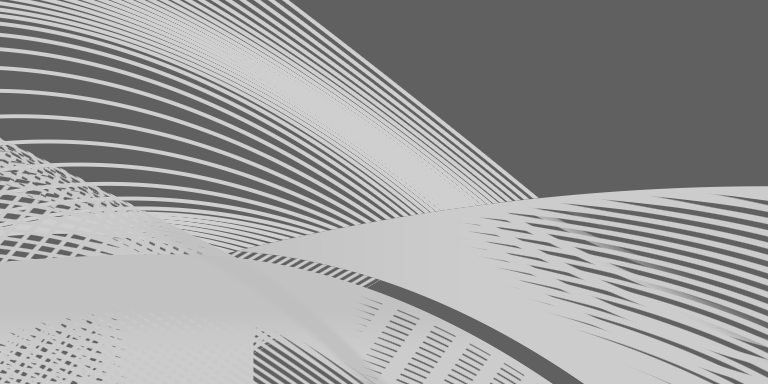
Write a Shadertoy shader that draws this background.

```glsl
// Pale ribbons woven from fine curved strands over a flat dark grey ground.
// A loop draws the fan of arching strands; the ribbons are filled regions whose
// interference holes come from crossing two families of stripes.

// Antialiased coverage of the region where d is negative
float inside(float d) {
    return clamp(0.5 - d * iResolution.y, 0.0, 1.0);
}

// Dark openings between repeated strands; duty is the open share of a period
float gap(float phase, float duty) {
    float offset = abs(fract(phase) - 0.5);
    float open = clamp(0.5 + (duty * 0.5 - offset) / fwidth(phase), 0.0, 1.0);
    return open * smoothstep(0.0, 0.12, duty);
}

// Upper edge of the right ribbon
float crest(float x) {
    return 0.515 - 0.088 * (2.0 - x) * (2.0 - x);
}

// Fan of strands, each a parabola ending on the crest
float strandFan(vec2 p) {
    float ink = 0.0;
    for (int i = 0; i <= 40; i++) {
        float t = float(i) / 40.0;
        float endX = 0.64 + 0.82 * t - 0.07 * sin(6.2832 * (t - 0.68));
        float slope = mix(0.28, 0.82, smoothstep(0.78, 1.1, endX));
        float bend = 0.03 + 0.3 * (1.0 - smoothstep(1.05, 1.45, endX));
        float run = endX - p.x;
        float y = crest(endX) + slope * run - bend * run * run;
        float tilt = slope - 2.0 * bend * run;
        ink = max(ink, inside(abs(p.y - y) / sqrt(1.0 + tilt * tilt) - 0.0051));
    }
    return ink;
}

void mainImage(out vec4 fragColor, in vec2 fragCoord) {
    vec2 p = fragCoord / iResolution.y;
    p.x *= 2.0 * iResolution.y / iResolution.x;
    float x = p.x, y = p.y;
    vec3 color = vec3(0.378);

    // Arching strands above the crest
    float top = crest(x);
    color = mix(color, vec3(0.81), strandFan(p) * inside(top - y));

    // Left mesh below a descending diagonal
    float diagonal = 0.643 - 0.51 * x - y;
    float leftOpen = 0.6 * (1.0 - smoothstep(0.12, 0.36, x)) * smoothstep(0.0, 0.15, diagonal);
    float leftHoles = gap(42.0 * (y + 0.12 * x + 0.25 * x * x), leftOpen)
                    * gap(18.0 * (x - 0.9 * y), 0.72);
    float rim = smoothstep(0.0, 0.03, diagonal) * (1.0 - smoothstep(0.06, 0.14, diagonal));
    leftHoles = max(leftHoles, gap(52.0 * (y + 0.51 * x), 0.35 * rim)
                             * gap(30.0 * (x - 0.4 * y), 0.5));
    // The diagonal rim is stitched from short dashes
    float stitch = gap(75.0 * diagonal + 0.5, 0.5) * gap(36.0 * (x + 0.7 * y), 0.6);
    leftHoles = max(leftHoles, stitch * inside(diagonal - 0.03) * (1.0 - smoothstep(0.35, 0.5, x)));
    float leftMask = inside(-diagonal) * inside(x - 0.66);
    color = mix(color, vec3(0.79), leftMask * (1.0 - leftHoles));

    // Short slanted strands in the slot between the two ribbons
    float right = x - 0.55;
    float under = 0.35 - 0.03 * right - 0.34 * right * right;
    float slant = x - 1.72 * y;
    float slot = inside(y - under) * inside(slant - 0.525) * inside(0.55 - x);
    color = mix(color, vec3(0.79), slot * (1.0 - gap(32.0 * slant, 0.5)));

    // Right ribbon: stripes at the far side, crossed into holes lower down
    float body = inside(y - top) * inside(under - y) * inside(0.55 - x);
    float depth = y - 0.336 + 0.645 * (x - 1.146);
    float open = 0.48 * smoothstep(0.0, 0.22, depth) * smoothstep(1.1, 1.55, x)
               * smoothstep(0.01, 0.06, top - y);
    float crossing = 1.0 - smoothstep(-0.05, 0.08, y - 0.455 + 0.61 * (x - 1.4));
    float flow = y + (x - 1.3) * (0.1 + 0.5 * (0.5 - y));
    float weave = gap(21.0 * (x + 0.9 * y) - 4.0 * x * x, 0.6);
    float rightHoles = gap(48.0 * flow, open) * mix(1.0, weave, crossing);
    vec3 ribbon = vec3(mix(0.765, 0.8, smoothstep(0.6, 1.3, x)));
    color = mix(color, ribbon, body * (1.0 - rightHoles));

    // Lower ribbon, solid along its top
    float rightArm = max(x - 0.45, 0.0), leftArm = max(0.45 - x, 0.0);
    float lowerTop = 0.338 - 0.345 * rightArm * rightArm - 0.1 * leftArm * leftArm;
    float meshTop = 0.207 - 0.5 * (x - 0.37) * (x - 0.37);
    float meshOpen = 0.55 * smoothstep(0.0, 0.07, meshTop - y);
    float mesh = gap(44.0 * (y + 0.5 * x + 0.12 * x * x), meshOpen);
    float dots = gap(34.0 * (x - 0.8 * y), 0.62);
    mesh *= mix(dots, 1.0, smoothstep(-0.02, 0.02, x - 0.56 - 1.2 * y));
    // Thin streaks following the right arm
    float fall = lowerTop - y;
    float streaks = gap(55.0 * fall, 0.24 * smoothstep(0.9, 1.05, x) * smoothstep(0.01, 0.04, fall))
                  * gap(8.0 * (x - 0.7 * y), 0.6);
    vec3 lower = vec3(mix(0.76, 0.8, smoothstep(0.0, 0.14, 0.21 - y)));
    float lowerMask = inside(-fall);
    color = mix(color, lower, lowerMask * (1.0 - max(mesh, streaks)));

    // Greyer translucent fold crossing both left ribbons
    float along = x - 0.39;
    float fold = y - 0.414 + 0.35 * along + 0.6 * along * along;
    float shade = (1.0 - smoothstep(0.015, 0.045, abs(fold))) * smoothstep(0.3, 0.5, x);
    shade *= max(lowerMask, leftMask);
    color = mix(color, vec3(0.745), 0.75 * shade);

    fragColor = vec4(color, 1.0);
}
```
